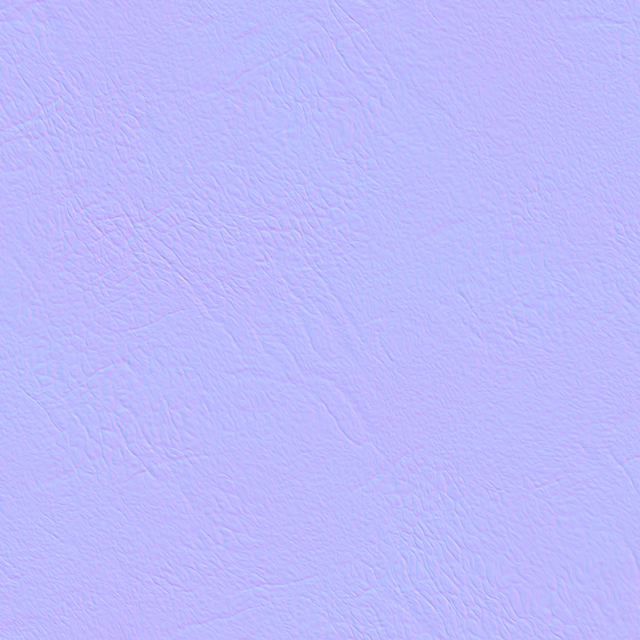
Give the GLSL for this texture map, as a Shadertoy shader.

```glsl
const vec3  FLAT_TONE    = vec3(0.738, 0.730, 1.0);
const vec2  PATCH_TINT   = vec2(0.035, -0.030);  // broad violet to blue drift
const float GRAIN_ANGLE  = -0.96;                // main run of the wrinkles
const float CROSS_ANGLE  = 0.40;                 // rarer creases across it
const vec2  CELL_FREQ    = vec2(36.0, 70.0);     // along, across the grain
const vec2  PORE_FREQ    = vec2(85.0, 125.0);
const vec2  STREAK_FREQ  = vec2(9.0, 44.0);
const vec2  CROSS_FREQ   = vec2(10.0, 34.0);
const float SPECK_FREQ   = 210.0;
const float CELL_DEPTH   = 0.00023;
const float PORE_DEPTH   = 0.00009;
const float STREAK_DEPTH = 0.00022;
const float CROSS_DEPTH  = 0.00022;
const float SPECK_DEPTH  = 0.00017;
const float SLOPE_STEP   = 0.001;
const float BLUE_LOSS    = 3.0;

vec2 hash2(vec2 p) {
    vec3 q = fract(p.xyx * vec3(0.1031, 0.1030, 0.0973));
    q += dot(q, q.yzx + 33.33);
    return fract((q.xx + q.yz) * q.zy);
}

float noise(vec2 p) {
    vec2 i = floor(p), f = fract(p);
    f = f * f * (3.0 - 2.0 * f);
    float low  = mix(hash2(i).x, hash2(i + vec2(1, 0)).x, f.x);
    float high = mix(hash2(i + vec2(0, 1)).x, hash2(i + vec2(1, 1)).x, f.x);
    return mix(low, high, f.y);
}

float fbm(vec2 p) {
    return 0.55 * noise(p) + 0.30 * noise(p * 2.1 + 17.3) + 0.15 * noise(p * 4.3 + 41.7);
}

vec2 wobble(vec2 p) {
    return vec2(noise(p), noise(p + 57.1)) - 0.5;
}

// Coordinates along and across a direction
vec2 turn(vec2 p, float angle) {
    float c = cos(angle), s = sin(angle);
    return vec2(c * p.x + s * p.y, c * p.y - s * p.x);
}

float groove(float dist, float width) {
    float x = dist / width;
    return exp(-x * x);
}

// Gap between the nearest two cell centres: zero on the borders
float cellGap(vec2 p) {
    vec2 i = floor(p), f = fract(p);
    float nearest = 8.0, second = 8.0;
    for (int y = -1; y <= 1; y++)
    for (int x = -1; x <= 1; x++) {
        vec2 o = vec2(x, y);
        float d = length(o + hash2(i + o) - f);
        second = min(second, max(nearest, d));
        nearest = min(nearest, d);
    }
    return second - nearest;
}

// Sparse wavy creases on the contour lines of stretched noise
float crease(vec2 p, vec2 freq) {
    return groove(noise(p * freq) - 0.5, 0.075);
}

float leatherHeight(vec2 p) {
    vec2 bent = p + 0.07 * wobble(p * 4.0) + 0.012 * wobble(p * 22.0)
                  + 0.004 * wobble(p * 70.0);
    vec2 grain = turn(bent, GRAIN_ANGLE) + 20.0;
    vec2 across = turn(bent, CROSS_ANGLE) + 30.0;

    // Where each kind of wrinkle shows
    float cellMask   = mix(0.2, 1.0, smoothstep(0.32, 0.66, fbm(p * 6.0 + 3.0)));
    cellMask        *= mix(0.35, 1.15, noise(p * 31.0 + 8.0));
    float streakMask = smoothstep(0.48, 0.72, fbm(grain * vec2(6.0, 11.0)));
    float crossMask  = smoothstep(0.54, 0.74, fbm(across * vec2(9.0, 16.0)));

    float h = SPECK_DEPTH * noise(bent * SPECK_FREQ + 11.0);
    h -= CELL_DEPTH * cellMask * groove(cellGap(grain * CELL_FREQ), 0.24);
    h -= PORE_DEPTH * groove(cellGap(grain * PORE_FREQ + 5.0), 0.32);
    h -= STREAK_DEPTH * streakMask * crease(grain, STREAK_FREQ);
    h -= CROSS_DEPTH * crossMask * crease(across, CROSS_FREQ);
    return h;
}

void mainImage(out vec4 fragColor, in vec2 fragCoord) {
    vec2 p = fragCoord / iResolution.y;

    // Surface slope by central differences
    vec2 e = vec2(SLOPE_STEP, 0.0);
    vec2 slope = vec2(leatherHeight(p + e.xy) - leatherHeight(p - e.xy),
                      leatherHeight(p + e.yx) - leatherHeight(p - e.yx)) / (2.0 * SLOPE_STEP);

    // Encode the tilt as colour over a slowly drifting base
    vec3 tone = FLAT_TONE;
    tone.rg += PATCH_TINT * (fbm(p * 5.0 + 70.0) - 0.5) - slope;
    tone.b -= BLUE_LOSS * dot(slope, slope);
    fragColor = vec4(clamp(tone, 0.0, 1.0), 1.0);
}
```
